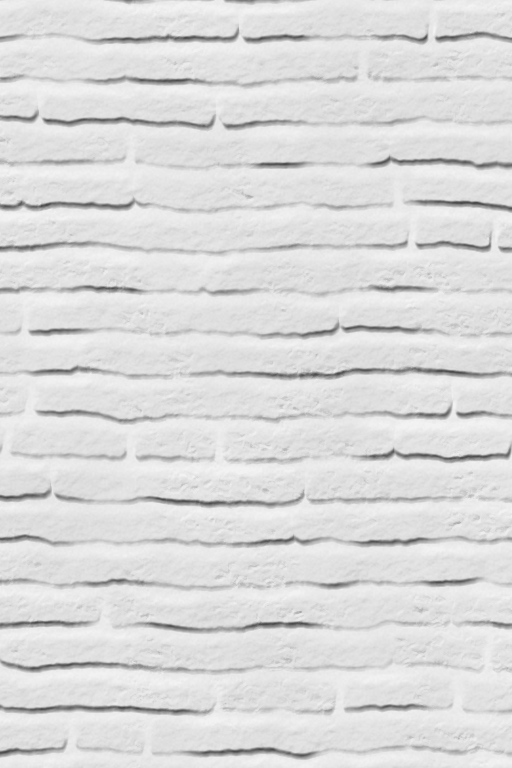
Reproduce this texture procedurally as a Shadertoy shader.

```glsl
#define ROWS 18.3
#define BRICK_LEN 3.05
#define JOINT 0.12
#define WOBBLE 0.16
#define LENGTH_JITTER 0.55
#define ROUGHNESS 0.5
#define CHIP_DEPTH 0.22
#define SHADOW 0.32
#define MORTAR_TONE 0.915
#define FACE_TONE 0.878

float hash(vec2 p) {
    vec3 q = fract(p.xyx * 0.1031);
    q += dot(q, q.yzx + 33.33);
    return fract((q.x + q.y) * q.z);
}

float noise(vec2 p) {
    vec2 i = floor(p), f = fract(p);
    f = f * f * (3.0 - 2.0 * f);
    return mix(mix(hash(i), hash(i + vec2(1, 0)), f.x),
               mix(hash(i + vec2(0, 1)), hash(i + vec2(1, 1)), f.x), f.y);
}

float layeredNoise(vec2 p) {
    float sum = 0.0, amp = 0.5;
    for (int i = 0; i < 4; i++) {
        sum += amp * noise(p);
        p = mat2(1.6, 1.2, -1.2, 1.6) * p + 17.3;
        amp *= 0.5;
    }
    return sum;
}

// Distance to the nearest scattered point
float cellNoise(vec2 p) {
    vec2 i = floor(p);
    float nearest = 4.0;
    for (int y = -1; y <= 1; y++)
        for (int x = -1; x <= 1; x++) {
            vec2 c = i + vec2(x, y);
            vec2 d = c + vec2(hash(c + 5.1), hash(c + 71.7)) - p;
            nearest = min(nearest, dot(d, d));
        }
    return sqrt(nearest);
}

float edgeShift(float index, float row) {
    return LENGTH_JITTER * (hash(vec2(index + 60.0, row * 3.0 + 11.0)) - 0.5);
}

// Raised amount of brick; x is the mask, y how far the brick stands out
vec2 brick(vec2 p) {
    vec2 bend = vec2(layeredNoise(p * 1.4 + 9.0), layeredNoise(p * 1.4 + 47.0)) - 0.47;
    vec2 w = p + WOBBLE * 1.6 * bend;
    w.y += 0.05 * sin(p.x * 0.7 + 1.0) + 0.03 * sin(p.x * 1.7 + p.y * 0.6);
    float row = floor(w.y), v = w.y - row;

    // Bricks of uneven length along the course
    float x = w.x / BRICK_LEN + hash(vec2(row + 3.0, 8.0));
    float c = floor(x);
    c += step(c + 1.0 + edgeShift(c + 1.0, row), x) - step(x, c + edgeShift(c, row));
    float left = c + edgeShift(c, row);
    float right = c + 1.0 + edgeShift(c + 1.0, row);
    float middle = 0.5 * (left + right);

    // Rounded box, with some upright joints filled by paint
    vec2 halfSize = vec2(0.5 * (right - left) * BRICK_LEN - 0.7 * JOINT, 0.5 - JOINT);
    vec2 d = abs(vec2((x - middle) * BRICK_LEN, v - 0.5)) - halfSize;
    vec2 r = d + 0.15;
    float box = length(max(r, 0.0)) + min(max(r.x, r.y), 0.0) - 0.15;
    float side = c + step(middle, x);
    float openJoint = smoothstep(0.2, 0.9, hash(vec2(side + 31.0, row + 90.0)));
    float dist = mix(d.y, box, openJoint);

    // Soft upper edge, crisp lower edge
    float soft = mix(0.22, 0.07, smoothstep(0.3, 0.7, v));
    float mask = 1.0 - smoothstep(-soft, 0.5 * soft, dist);
    float pop = smoothstep(0.2, 0.8, noise(vec2(w.x * 0.75, row * 7.0 + 4.0)));
    return vec2(mask, mix(0.28, 1.05, pop));
}

float relief(vec2 p) {
    vec2 b = brick(p);
    vec2 grain = mat2(0.94, 0.34, -0.34, 0.94) * p;
    float rough = layeredNoise(grain * vec2(4.5, 7.0));
    vec2 chipPos = grain * vec2(2.2, 3.6) + 1.4 * rough;
    float chip = 1.0 - smoothstep(0.12, 0.4, cellNoise(chipPos));
    chip *= smoothstep(0.42, 0.68, noise(p * 0.9 + 23.0));
    float wear = mix(0.35, 1.0, b.x) * mix(0.6, 1.25, noise(p * 0.8 + 61.0));
    return b.x * b.y + wear * (ROUGHNESS * rough - CHIP_DEPTH * chip);
}

void mainImage(out vec4 fragColor, in vec2 fragCoord) {
    vec2 p = vec2(fragCoord.x, iResolution.y - fragCoord.y) / iResolution.y * ROWS;

    // Light falls from above and a little from the left
    float height = relief(p);
    float slope = height - relief(p + vec2(-0.025, -0.06));
    float shade = max(relief(p + vec2(-0.04, -0.14)) - height - 0.22, 0.0);

    float tone = mix(MORTAR_TONE, FACE_TONE, brick(p).x);
    tone += 0.04 * (layeredNoise(p * 0.6 + 33.0) - 0.47);
    tone += slope > 0.0 ? 0.13 * slope : 0.29 * slope;
    tone -= SHADOW * shade;
    tone += 0.02 * (noise(p * 22.0) - 0.5);
    fragColor = vec4(vec3(clamp(tone, 0.3, 0.95)), 1.0);
}
```
